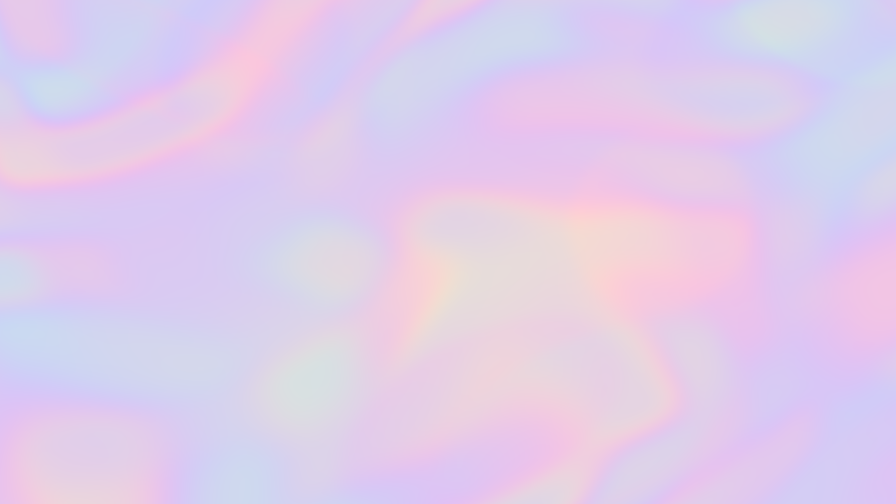
A Shadertoy shader for this background:

```glsl
// Soft iridescent pastel haze: slanted hue drifts, a warm glow and blurred petals.

const float TAU = 6.2831853;

// Integer hash giving two values in 0..1
vec2 hash22(ivec2 cell) {
    uvec2 v = uvec2(cell) * 1664525u + 1013904223u;
    v.x += v.y * 1664525u;
    v.y += v.x * 1664525u;
    v ^= v >> 16u;
    v.x += v.y * 1664525u;
    v.y += v.x * 1664525u;
    v ^= v >> 16u;
    return vec2(v & 65535u) / 65535.0;
}

// Smooth value noise with two independent channels
vec2 noise2(vec2 p) {
    ivec2 cell = ivec2(floor(p));
    vec2 f = fract(p);
    f = f * f * f * (f * (f * 6.0 - 15.0) + 10.0);
    vec2 low = mix(hash22(cell), hash22(cell + ivec2(1, 0)), f.x);
    vec2 high = mix(hash22(cell + ivec2(0, 1)), hash22(cell + ivec2(1, 1)), f.x);
    return mix(low, high, f.y);
}

vec2 rotate(vec2 p, float angle) {
    float c = cos(angle), s = sin(angle);
    return vec2(c * p.x + s * p.y, c * p.y - s * p.x);
}

// Cyclic swing around grey: pink, cream, mint, periwinkle, lilac
vec3 tint(float phase) {
    vec3 swing = vec3(0.065, 0.058, 0.055);
    vec3 offset = vec3(0.05, 0.35, 0.7);
    return swing * cos(TAU * (phase - offset));
}

// Elongated soft spot, 1 at its centre
float glow(vec2 p, vec2 centre, vec2 radii, float angle) {
    vec2 q = rotate(p - centre, angle) / radii;
    return exp(-dot(q, q));
}

// Ellipse with a narrow soft rim that fades towards its middle
float petal(vec2 p, vec2 centre, vec2 radii, float angle) {
    float d = length(rotate(p - centre, angle) / radii);
    return d * d * (1.0 - smoothstep(0.8, 1.05, d));
}

// Sum of scattered petals, each adding its own tint
vec3 petals(vec2 p, float aspect, int count) {
    vec3 sum = vec3(0.0);
    for (int i = 0; i < count; i++) {
        vec2 place = hash22(ivec2(i, 17));
        vec2 shape = hash22(ivec2(i, 43));
        vec2 radii = vec2(0.2 + 0.2 * shape.x, 0.1 + 0.1 * shape.y);
        vec2 centre = vec2((float(i) + place.x) / float(count) * aspect, place.y);
        float hue = 0.4 + 0.618 * float(i);
        sum += tint(hue) * petal(p, centre, radii, mix(-0.5, 0.9, shape.y));
    }
    return sum;
}

void mainImage(out vec4 fragColor, in vec2 fragCoord) {
    vec2 p = fragCoord / iResolution.y;
    float aspect = iResolution.x / iResolution.y;

    // Slanted, stretched and gently warped noise domain
    vec2 q = rotate(p, 0.42) * vec2(2.1, 3.4) + 5.0;
    q += 0.9 * (noise2(q * 0.8 + 11.0) - 0.5);
    vec2 broad = noise2(q);
    vec2 fine = noise2(q * 2.1 + 23.0);

    // Hue drift from periwinkle to lilac and pink
    float phase = -0.3 + 0.65 * (broad.x - 0.5) + 0.2 * (fine.x - 0.5);
    float strength = 0.5 + 0.5 * broad.y;
    vec3 colour = vec3(0.875, 0.832, 0.9) + strength * tint(phase);

    // Warm halo around a slim cream and mint streak
    vec2 heart = vec2(0.46 * aspect, 0.42);
    float halo = glow(p, heart + vec2(0.12, 0.08), vec2(0.55, 0.28), 0.5);
    float streak = glow(p, heart, vec2(0.38, 0.11), 0.45);
    colour += 0.55 * halo * tint(0.06) + 0.7 * streak * tint(0.27 + 0.25 * (fine.y - 0.5));

    // Rimmed petals and small drifting tints
    colour += 0.5 * petals(p, aspect, 9);
    colour += 0.4 * tint(1.2 * fine.y + 0.4 * broad.x);
    fragColor = vec4(clamp(colour, 0.0, 1.0), 1.0);
}
```
